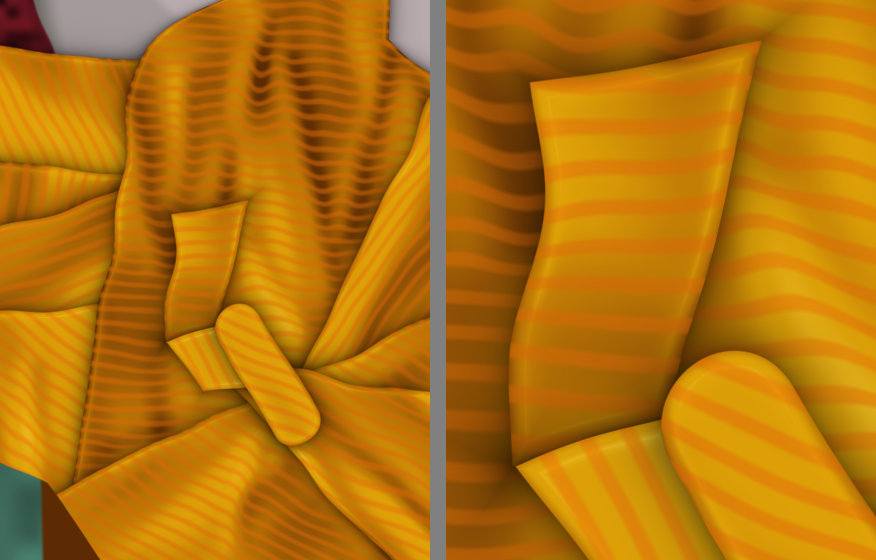
Left: the whole. Right: its middle third, enlarged.
Write a Shadertoy shader that draws this texture.

```glsl
// Draped golden satin with woven matte stripes, lying in overlapping folds.
const float PITCH = 0.0238;        // stripe spacing, in canvas heights
const float STRIPE_WIDTH = 0.38;   // matte share of one repeat
const float CREASE_WIDTH = 0.021;
const float FOLD_CONTRAST = 0.27;
const vec3 UMBER  = vec3(0.36, 0.17, 0.015);
const vec3 BRONZE = vec3(0.60, 0.34, 0.02);
const vec3 AMBER  = vec3(0.75, 0.48, 0.02);
const vec3 GOLD   = vec3(0.87, 0.63, 0.03);
const vec3 SHEEN  = vec3(0.98, 0.83, 0.22);
const vec3 MATTE_TINT = vec3(1.06, 0.88, 1.3);
const vec3 PALE_WALL = vec3(0.72, 0.67, 0.68);
const vec3 GREY_WALL = vec3(0.42, 0.41, 0.39);
const vec3 CLUTTER = vec3(0.30, 0.06, 0.09);
const vec3 TEAL = vec3(0.25, 0.43, 0.37);

// Sharp creases as start and end points, y measured downward.
const int CREASE_COUNT = 11;
const vec4 CREASES[CREASE_COUNT] = vec4[CREASE_COUNT](
    vec4(0.47, 0.04, 0.39, 0.36), vec4(0.45, 0.12, 0.45, 0.42),
    vec4(0.51, 0.12, 0.59, 0.50), vec4(0.69, 0.10, 0.61, 0.42),
    vec4(0.23, 0.18, 0.28, 0.47), vec4(0.34, 0.14, 0.32, 0.36),
    vec4(0.45, 0.45, 0.53, 0.58), vec4(0.21, 0.82, 0.37, 0.76),
    vec4(0.45, 0.80, 0.42, 0.96), vec4(0.56, 0.82, 0.68, 1.00),
    vec4(0.06, 0.66, 0.07, 0.84));

float hash(vec2 p) {
    vec3 q = fract(vec3(p.xyx) * 0.1031);
    q += dot(q, q.yzx + 33.33);
    return fract((q.x + q.y) * q.z);
}

float noise(vec2 p) {
    vec2 i = floor(p), f = fract(p);
    f = f * f * (3.0 - 2.0 * f);
    return mix(mix(hash(i), hash(i + vec2(1, 0)), f.x),
               mix(hash(i + vec2(0, 1)), hash(i + vec2(1, 1)), f.x), f.y);
}

vec2 direction(float degrees) {
    return vec2(cos(radians(degrees)), sin(radians(degrees)));
}

// Signed distance to a line, positive below a rightward one.
float side(vec2 p, vec2 a, vec2 b) {
    vec2 e = normalize(b - a), r = p - a;
    return e.x * r.y - e.y * r.x;
}

float quad(vec2 p, vec2 a, vec2 b, vec2 c, vec2 d) {
    return min(min(side(p, a, b), side(p, b, c)), min(side(p, c, d), side(p, d, a)));
}

float segment(vec2 p, vec2 a, vec2 b) {
    vec2 r = p - a, e = b - a;
    return length(r - e * clamp(dot(r, e) / dot(e, e), 0.0, 1.0));
}

// Each crease is lit on one flank and shaded on the other.
float creases(vec2 p) {
    float sum = 0.0;
    for (int i = 0; i < CREASE_COUNT; i++) {
        vec2 a = CREASES[i].xy, b = CREASES[i].zw;
        float d = segment(p, a, b) / CREASE_WIDTH;
        sum += side(p, a, b) / CREASE_WIDTH * exp(-0.6 * d * d);
    }
    return sum;
}

vec3 satin(float light) {
    vec3 c = mix(UMBER, BRONZE, smoothstep(0.0, 0.28, light));
    c = mix(c, AMBER, smoothstep(0.22, 0.52, light));
    c = mix(c, GOLD, smoothstep(0.48, 0.80, light));
    return mix(c, SHEEN, smoothstep(0.82, 1.15, light));
}

// Lays one piece of cloth over the colour; d is positive inside it.
void drape(inout vec3 col, vec2 p, float d, float stripeAngle, float foldAngle, float tone, float crease) {
    vec2 along = direction(foldAngle), across = vec2(-along.y, along.x);
    vec2 q = vec2(dot(p, across) * 7.0, dot(p, along) * 2.3) + foldAngle + tone * 40.0;
    float swell = noise(q) + 0.5 * noise(q * 2.1 + 7.0);
    float light = tone + FOLD_CONTRAST * sin(swell * 6.5 + q.x * 0.7) + 0.28 * crease;
    light += 0.12 * (noise(q * vec2(5.0, 1.5)) - 0.5);
    light += 0.20 * exp(-abs(d - 0.009) / 0.005) - 0.25 * exp(-abs(d) / 0.004);

    vec2 t = direction(stripeAngle);
    float s = dot(p, vec2(-t.y, t.x)) / PITCH + 0.9 * swell + 0.4 * crease;
    float aa = fwidth(s) + 0.05;
    float stripe = 1.0 - smoothstep(-aa, aa, abs(fract(s) - 0.5) - 0.5 * STRIPE_WIDTH);
    vec3 matte = satin(mix(light, 0.58, 0.5)) * MATTE_TINT;
    vec3 cloth = mix(satin(light), matte, 0.85 * stripe);

    col *= 1.0 - 0.42 * exp(-max(-d, 0.0) / 0.014);
    float px = 1.0 / iResolution.y;
    col = mix(col, cloth, smoothstep(-px, px, d));
}

void mainImage(out vec4 fragColor, in vec2 fragCoord) {
    vec2 p = fragCoord / iResolution.y;
    p.y = 1.0 - p.y;
    vec2 w = p + 0.018 * (vec2(noise(p * 11.0), noise(p * 11.0 + 40.0)) - 0.5);
    float c = creases(w);

    // Wall and clutter behind the cloth
    vec3 col = mix(GREY_WALL, PALE_WALL, smoothstep(0.06, 0.12, w.x) * (0.75 + 0.25 * smoothstep(0.27, 0.31, w.x - w.y)));
    col = mix(col, CLUTTER * (0.5 + noise(p * 45.0)), smoothstep(0.004, -0.004, w.x - 0.06 - 0.35 * w.y));

    // Left: roll, tuck and two slanting panels
    drape(col, w, side(w, vec2(0, 0.083), vec2(0.25, 0.107)), 68.0, 58.0, 0.60, c);
    drape(col, w, side(w, vec2(0, 0.295), vec2(0.2, 0.31)), 100.0, 115.0, 0.52, c);
    drape(col, w, side(w, vec2(0, 0.405), vec2(0.22, 0.34)), -21.0, -28.0, 0.58, c);
    drape(col, w, side(w, vec2(0, 0.56), vec2(0.18, 0.545)), 36.0, 62.0, 0.52, c);

    // Main column with a flaring left hem
    float leftHem = 0.22 + 0.16 * exp(-w.y / 0.07) - 0.16 * max(w.y - 0.3, 0.0);
    float rightHem = 0.70 + 1.1 * max(w.y - 0.07, 0.0);
    drape(col, w, min(w.x - leftHem, rightHem - w.x), 7.0, 82.0, 0.50, c);

    // Right flank, lower skirts and the central pleats
    drape(col, w, quad(w, vec2(0.77, 0.18), vec2(1.2, 0.18), vec2(1.2, 0.8), vec2(0.53, 0.68)), -52.0, -62.0, 0.49, c);
    drape(col, w, quad(w, vec2(0.31, 0.385), vec2(0.45, 0.36), vec2(0.39, 0.585), vec2(0.298, 0.607)), 5.0, 28.0, 0.53, c);
    drape(col, w, side(w, vec2(0.12, 0.875), vec2(0.455, 0.715)), 29.0, -38.0, 0.55, c);
    drape(col, w, min(side(w, vec2(0.54, 0.665), vec2(0.77, 0.70)), side(w, vec2(0.69, 1), vec2(0.46, 0.74))), 25.0, 48.0, 0.58, c);
    drape(col, w, quad(w, vec2(0.30, 0.607), vec2(0.39, 0.585), vec2(0.46, 0.69), vec2(0.37, 0.705)), 62.0, 55.0, 0.60, c);
    drape(col, w, 0.043 - segment(w, vec2(0.43, 0.59), vec2(0.525, 0.755)), 22.0, 58.0, 0.50, c);

    // Floor showing at the lower left corner
    float gap = min(side(w, vec2(0, 0.82), vec2(0.09, 0.87)), side(w, vec2(0.085, 0.87), vec2(0.18, 1)));
    vec3 ground = mix(TEAL * (0.6 + 0.6 * noise(p * 18.0)), UMBER, smoothstep(0.066, 0.074, w.x));
    col = mix(col, ground, smoothstep(-0.002, 0.002, gap));
    fragColor = vec4(clamp(col, 0.0, 1.0), 1.0);
}
```
